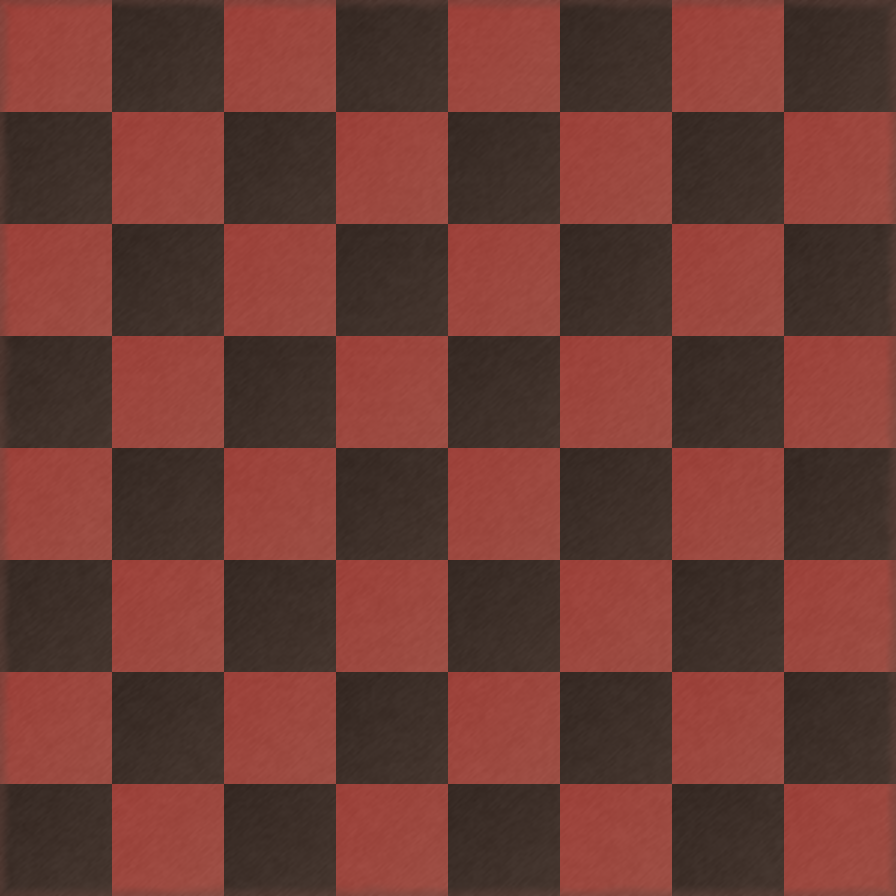
Write a Shadertoy shader that draws this pattern.

```glsl
// Red and dark brown checkerboard with soft tile gradients and fine paper grain.
#define TILES 8.0
#define RED_TOP vec3(0.613, 0.250, 0.222)
#define RED_LOW vec3(0.613, 0.308, 0.268)
#define DARK_TOP vec3(0.208, 0.158, 0.136)
#define DARK_LOW vec3(0.272, 0.213, 0.184)
#define RIM_COLOR vec3(0.40, 0.27, 0.24)
#define RIM_WIDTH 0.014
#define RIM_AMOUNT 0.42
#define GRAIN 0.045
#define FIBRES 300.0

float hash(vec2 p) {
    return fract(sin(dot(p, vec2(127.1, 311.7))) * 43758.5453);
}

// Value noise that wraps after a whole number of cells.
float wrapNoise(vec2 p, vec2 period) {
    vec2 cell = floor(p);
    vec2 f = fract(p);
    f = f * f * (3.0 - 2.0 * f);
    vec2 a = mod(cell, period);
    vec2 b = mod(cell + 1.0, period);
    return mix(mix(hash(a), hash(vec2(b.x, a.y)), f.x),
               mix(hash(vec2(a.x, b.y)), hash(b), f.x), f.y);
}

// Slanted fibres plus a softer mottle, centred on zero.
float paperGrain(vec2 uv) {
    vec2 fibrePeriod = FIBRES * vec2(1.0, 0.5);
    float fibre = wrapNoise(vec2(uv.x - uv.y, uv.y) * fibrePeriod, fibrePeriod);
    float speck = wrapNoise(uv * FIBRES, vec2(FIBRES));
    float mottle = wrapNoise(uv * 64.0, vec2(64.0));
    return 0.5 * fibre + 0.3 * speck + 0.2 * mottle - 0.5;
}

// Antialiased checker: 1 on red tiles, 0 on dark ones.
float checker(vec2 grid, vec2 pixel) {
    vec2 edgeDist = abs(mod(grid - 0.5, 2.0) - 1.0) - 0.5;
    vec2 side = clamp(edgeDist / (0.5 * pixel), -1.0, 1.0);
    return 0.5 - 0.5 * side.x * side.y;
}

void mainImage(out vec4 fragColor, in vec2 fragCoord) {
    vec2 uv = fragCoord / iResolution.xy;
    vec2 grid = uv * TILES;

    // Each tile lightens from its upper left to its lower right.
    vec2 local = fract(grid);
    float slope = 0.5 * (local.x + 1.0 - local.y);
    vec3 red = mix(RED_TOP, RED_LOW, slope);
    vec3 dark = mix(DARK_TOP, DARK_LOW, slope);
    vec3 color = mix(dark, red, checker(grid, TILES / iResolution.xy));

    // Faded rim, slightly uneven along its length.
    vec2 toEdge = min(uv, 1.0 - uv);
    float ripple = 0.7 + 0.6 * wrapNoise(uv * 48.0, vec2(48.0));
    float rim = 1.0 - smoothstep(0.0, RIM_WIDTH * ripple, min(toEdge.x, toEdge.y));
    color = mix(color, RIM_COLOR, RIM_AMOUNT * rim);

    color += GRAIN * paperGrain(uv);
    fragColor = vec4(color, 1.0);
}
```
